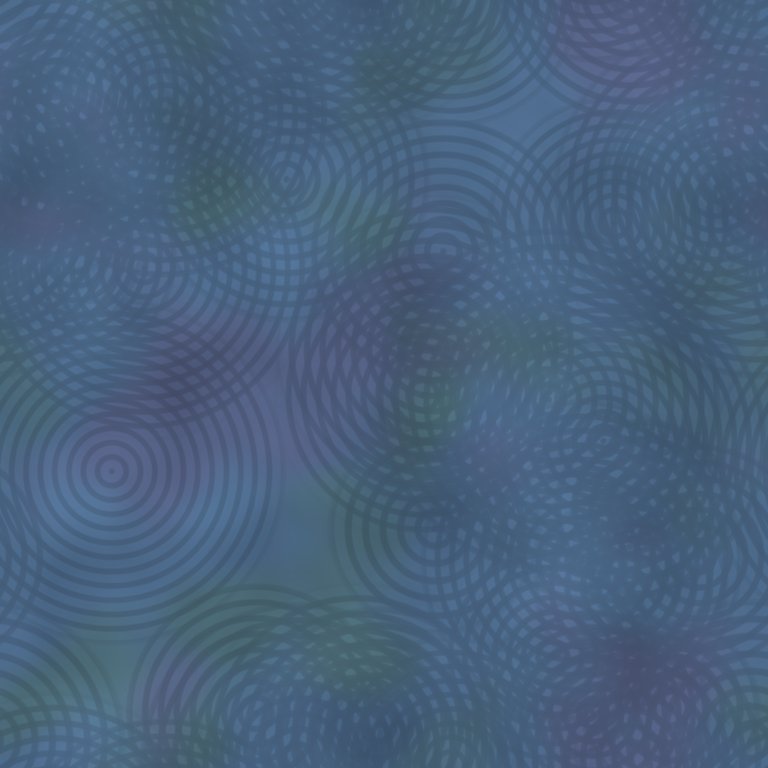
Reproduce this pattern procedurally as a Shadertoy shader.

```glsl
// Faint concentric ripples scattered over a cloudy slate-blue ground.
// Overlapping ring sets merge into a moire net; wrapped gradient noise tints
// the ground violet and green. Everything repeats once per canvas.

#define RIPPLE_COUNT 30
#define RING_SPACING 0.0205
#define RADIUS_MIN 0.13
#define RADIUS_MAX 0.25
#define RING_DARKNESS 0.135
#define TINT_CELLS 3
#define SHADE_CELLS 5
#define SHADE_AMOUNT 0.17
#define SEED 7

const float TAU = 6.2831853;
const vec3 SLATE_BLUE = vec3(0.305, 0.423, 0.556);
const vec3 DUSK_VIOLET = vec3(0.345, 0.383, 0.530);
const vec3 SEA_GREEN = vec3(0.300, 0.425, 0.475);

// Integer hash: two values in 0..1 for a lattice point and a channel.
vec2 hash2(ivec2 cell, int channel) {
    uint h = uint(cell.x) * 374761393u + uint(cell.y) * 668265263u
           + uint(channel + SEED) * 2246822519u;
    h = (h ^ (h >> 15)) * 2654435761u;
    h = (h ^ (h >> 13)) * 3266489917u;
    h ^= h >> 16;
    return vec2(float(h & 65535u), float(h >> 16)) / 65535.0;
}

// Dot product of a corner's random unit gradient with the offset to it.
float cornerSlope(ivec2 cell, vec2 offset, int period, int channel) {
    ivec2 wrapped = (cell + period) % period;
    float angle = TAU * hash2(wrapped, channel).x;
    return dot(vec2(cos(angle), sin(angle)), offset);
}

// Gradient noise that wraps after a whole number of cells.
float tileNoise(vec2 uv, int period, int channel) {
    vec2 p = uv * float(period);
    ivec2 cell = ivec2(floor(p));
    vec2 f = fract(p);
    vec2 w = f * f * f * (f * (f * 6.0 - 15.0) + 10.0);
    float a = cornerSlope(cell, f, period, channel);
    float b = cornerSlope(cell + ivec2(1, 0), f - vec2(1, 0), period, channel);
    float c = cornerSlope(cell + ivec2(0, 1), f - vec2(0, 1), period, channel);
    float d = cornerSlope(cell + ivec2(1, 1), f - vec2(1, 1), period, channel);
    return mix(mix(a, b, w.x), mix(c, d, w.x), w.y);
}

// Three octaves, each doubling the cell count.
float clouds(vec2 uv, int period, int channel) {
    return tileNoise(uv, period, channel)
         + 0.5 * tileNoise(uv, period * 2, channel + 1)
         + 0.25 * tileNoise(uv, period * 4, channel + 2);
}

// Strength of the merged ring lines, 0 between lines and 1 on them.
float rippleNet(vec2 uv) {
    float gaps = 1.0;
    for (int i = 0; i < RIPPLE_COUNT; i++) {
        vec2 centre = hash2(ivec2(i, 0), 20);
        vec2 shape = hash2(ivec2(i, 1), 20);
        vec2 delta = uv - centre;
        float r = length(delta - round(delta));
        float radius = mix(RADIUS_MIN, RADIUS_MAX, shape.x);
        float spacing = RING_SPACING * mix(0.88, 1.14, shape.y);
        float line = smoothstep(-0.15, 0.75, cos(TAU * r / spacing));
        float reach = 1.0 - smoothstep(radius - 0.03, radius, r);
        gaps *= 1.0 - 0.8 * line * reach;
    }
    return 1.0 - gaps;
}

void mainImage(out vec4 fragColor, in vec2 fragCoord) {
    vec2 uv = fragCoord / iResolution.xy;

    // Cloudy ground: tint first, then light and shade.
    float violet = smoothstep(0.0, 0.5, clouds(uv, TINT_CELLS, 1));
    float green = smoothstep(0.0, 0.5, clouds(uv, TINT_CELLS, 5));
    vec3 color = mix(SLATE_BLUE, SEA_GREEN, green);
    color = mix(color, DUSK_VIOLET, violet * 0.85);
    color *= 1.0 + SHADE_AMOUNT * clouds(uv, SHADE_CELLS, 9);

    // Ripples darken the ground.
    color *= 1.0 - RING_DARKNESS * rippleNet(uv);
    fragColor = vec4(color, 1.0);
}
```
